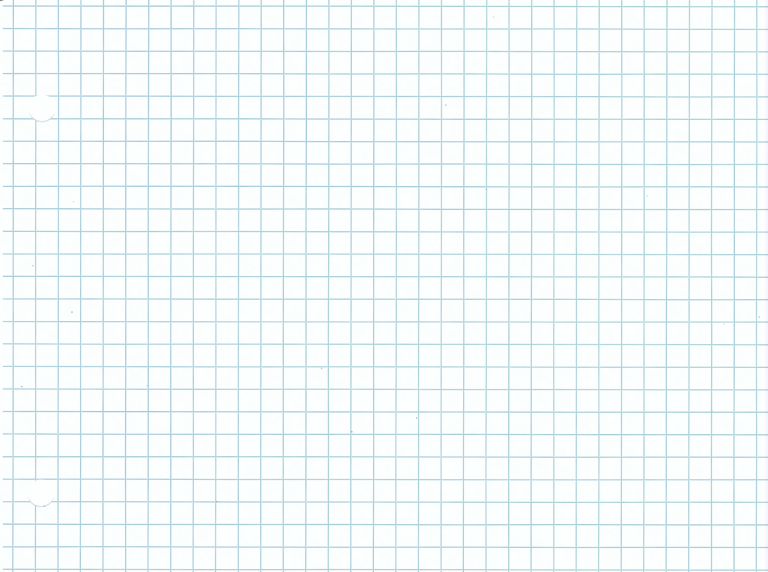
Write a Shadertoy shader that draws this pattern.

```glsl
const vec3 PAPER = vec3(0.992, 1.0, 1.0);
const vec3 INK_BLUE = vec3(0.57, 0.73, 0.82);
const vec3 INK_TEAL = vec3(0.59, 0.78, 0.80);
const vec3 SHADOW = vec3(0.80, 0.83, 0.85);
const float PITCH = 0.03939;                 // grid spacing, in canvas heights
const vec2 GRID_ORIGIN = vec2(0.0230, 0.0041);
const float LINE_HALF_WIDTH = 0.00086;
const float HOLE_RADIUS = 0.0236;

float hash(vec2 p) {
    vec3 q = fract(vec3(p.xyx) * 0.1031);
    q += dot(q, q.yzx + 33.33);
    return fract((q.x + q.y) * q.z);
}

float noise(vec2 p) {
    vec2 cell = floor(p), f = fract(p);
    f = f * f * (3.0 - 2.0 * f);
    float low = mix(hash(cell), hash(cell + vec2(1, 0)), f.x);
    float high = mix(hash(cell + vec2(0, 1)), hash(cell + vec2(1, 1)), f.x);
    return mix(low, high, f.y);
}

// Share of a pixel footprint covered by a line at signed distance d
float lineCoverage(float d, float halfWidth, float footprint) {
    float near = max(-halfWidth, d - 0.5 * footprint);
    float far = min(halfWidth, d + 0.5 * footprint);
    return max(far - near, 0.0) / footprint;
}

// Evenly spaced rules, with slight drift and uneven ink along each one
float ruledLines(float across, float along, float seed, float footprint) {
    float index = floor(across / PITCH + 0.5);
    float drift = (noise(vec2(along * 5.0, index + seed)) - 0.5) * 0.0006;
    float ink = 0.88 + 0.16 * noise(vec2(along * 45.0, index * 7.0 + seed));
    ink *= 0.94 + 0.12 * hash(vec2(index, seed));
    return ink * lineCoverage(across - index * PITCH + drift, LINE_HALF_WIDTH, footprint);
}

float disc(vec2 p, float radius, float pixel) {
    return 1.0 - smoothstep(-0.7 * pixel, 0.7 * pixel, length(p) - radius);
}

// Blank punched hole with a faint shadow on its lower rim
vec3 punchHole(vec3 color, vec2 p, float pixel) {
    color = mix(color, PAPER, disc(p, HOLE_RADIUS, pixel));
    float rim = lineCoverage(length(p) - HOLE_RADIUS, 0.0008, 1.3 * pixel);
    float lower = smoothstep(0.1, 0.9, -p.y / HOLE_RADIUS);
    return mix(color, SHADOW, rim * lower);
}

// Sparse dust, at most one speck per cell
float dust(vec2 p, float pixel) {
    vec2 cell = floor(p / 0.1);
    vec2 center = (cell + 0.15 + 0.7 * vec2(hash(cell + 11.0), hash(cell + 47.0))) * 0.1;
    float present = step(0.9, hash(cell + 83.0));
    float strength = 0.25 + 0.4 * hash(cell + 29.0);
    return present * strength * disc(p - center, 0.0012, pixel);
}

void mainImage(out vec4 fragColor, in vec2 fragCoord) {
    float pixel = 1.0 / iResolution.y;
    float aspect = iResolution.x * pixel;
    vec2 p = fragCoord * pixel;

    // Slightly rotated sheet
    vec2 sheet = p + 0.001 * vec2(0.5 - p.y, p.x - 0.5 * aspect) - GRID_ORIGIN;
    float vertical = ruledLines(sheet.x, p.y, 3.0, 1.3 * pixel);
    float horizontal = ruledLines(sheet.y, p.x, 61.0, 1.3 * pixel);
    horizontal *= smoothstep(-pixel, pixel, p.x - 0.005);

    // Paper and ink
    vec3 paper = PAPER - 0.006 * noise(p * 130.0) * vec3(1.0, 0.6, 0.6);
    float teal = 0.5 * p.x / aspect + 0.5 * noise(p * 4.0);
    vec3 color = mix(paper, mix(INK_BLUE, INK_TEAL, teal), max(vertical, horizontal));

    // Two holes along the left margin
    for (int i = 0; i < 2; i++) {
        vec2 center = mix(vec2(0.0717, 0.138), vec2(0.0733, 0.811), float(i));
        color = punchHole(color, p - center, pixel);
    }

    // Dust, dark corner nick and tinted right edge
    color = mix(color, SHADOW * 0.6, dust(p, pixel));
    color = mix(color, vec3(0.3), 0.7 * disc((p - vec2(0.0, 1.0)) * vec2(0.4, 1.0), 0.002, pixel));
    color -= vec3(0.03, 0.04, 0.01) * smoothstep(0.008, 0.0, aspect - p.x);
    fragColor = vec4(color, 1.0);
}
```
